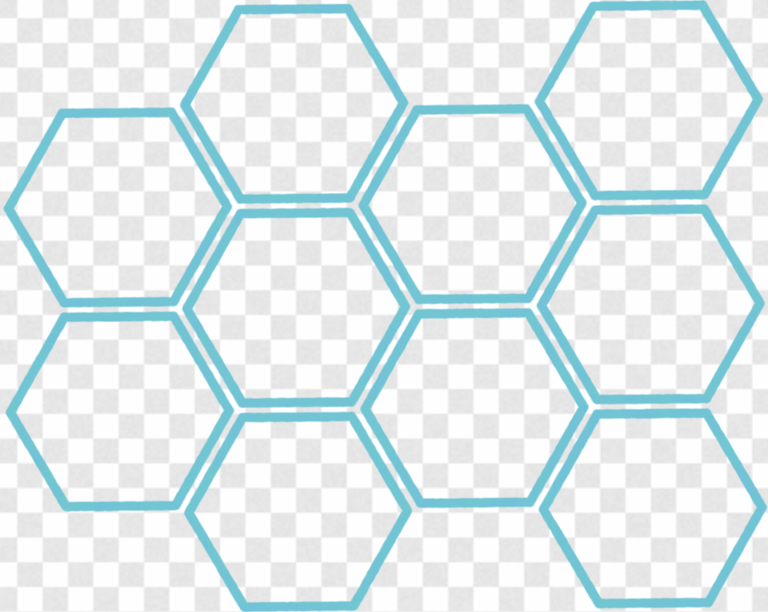
Reproduce this pattern procedurally as a WebGL 2 fragment shader.

```glsl
#version 300 es
precision highp float;
// Ten outlined hexagons in a slightly tilted honeycomb over a pale checkerboard.

uniform vec2 u_resolution;
out vec4 outColor;

// All lengths are fractions of the canvas width.
const float TILT = 0.0096;
const float COLUMN_STEP = 0.2309;
const float ROW_STEP = 0.2656;
const float APOTHEM = 0.1233;
const float LINE_WIDTH = 0.0121;
const vec2 FIRST_CENTER = vec2(0.1560, 0.2611);
const vec2 CHECK_SIZE = vec2(0.0330, 0.0322);
const vec2 CHECK_ORIGIN = vec2(0.3525, 0.5156);

const vec3 WHITE = vec3(0.995);
const vec3 PALE_GRAY = vec3(0.902, 0.902, 0.906);
const vec3 TEAL = vec3(0.45, 0.78, 0.82);
const vec3 SKY = vec3(0.44, 0.76, 0.84);

float hash(vec2 p) {
  p = fract(p * vec2(0.1031, 0.1137));
  p += dot(p, p.yx + 33.33);
  return fract((p.x + p.y) * p.x * 17.0);
}

float valueNoise(vec2 p) {
  vec2 i = floor(p);
  vec2 f = fract(p);
  f = f * f * (3.0 - 2.0 * f);
  float low = mix(hash(i), hash(i + vec2(1.0, 0.0)), f.x);
  float high = mix(hash(i + vec2(0.0, 1.0)), hash(i + 1.0), f.x);
  return mix(low, high, f.y);
}

mat2 rotation(float angle) {
  float c = cos(angle);
  float s = sin(angle);
  return mat2(c, s, -s, c);
}

// Signed distance to a hexagon with flat top and bottom.
float hexagonDistance(vec2 p, float apothem) {
  const vec3 k = vec3(-0.8660254, 0.5, 0.5773503);
  p = abs(p);
  p -= 2.0 * min(dot(k.xy, p), 0.0) * k.xy;
  p -= vec2(clamp(p.x, -k.z * apothem, k.z * apothem), apothem);
  return length(p) * sign(p.y);
}

// Distance to the nearest outline; odd columns hold one more cell.
float honeycombDistance(vec2 p) {
  vec2 local = rotation(-TILT) * (p - FIRST_CENTER);
  float nearest = 1.0;
  for (int column = 0; column < 4; column++) {
    int odd = column % 2;
    for (int row = 0; row < 2 + odd; row++) {
      vec2 center = vec2(float(column) * COLUMN_STEP,
                         (float(row) - 0.5 * float(odd)) * ROW_STEP);
      nearest = min(nearest, abs(hexagonDistance(local - center, APOTHEM)));
    }
  }
  return nearest;
}

// Smooth checkerboard: 1 on gray squares, 0 on white ones.
float checker(vec2 p, vec2 size, float blur) {
  vec2 cell = p / size;
  vec2 edge = (0.5 - abs(fract(cell) - 0.5)) * size;
  vec2 side = 1.0 - 2.0 * mod(floor(cell), 2.0);
  vec2 wave = side * clamp(edge / blur, 0.0, 1.0);
  return 0.5 - 0.5 * wave.x * wave.y;
}

void main() {
  float pixel = 1.0 / u_resolution.x;
  vec2 p = gl_FragCoord.xy * pixel;

  // Background squares with faint mottling in the gray.
  float gray = checker(p - CHECK_ORIGIN, CHECK_SIZE, max(pixel, 0.0016));
  float mottle = valueNoise(p * 260.0) - 0.5;
  vec3 color = mix(WHITE, PALE_GRAY + 0.022 * mottle, gray);

  // Outlines with slightly uneven edges and a gentle drift of hue.
  float wobble = 0.0007 * (valueNoise(p * 190.0 + 41.0) - 0.5);
  float d = honeycombDistance(p) - 0.5 * LINE_WIDTH + wobble;
  vec3 ink = mix(TEAL, SKY, valueNoise(p * 45.0 + 7.0));
  float softness = max(pixel, 0.0016);
  color = mix(color, ink, 1.0 - smoothstep(-softness, softness, d));

  outColor = vec4(color, 1.0);
}
```
